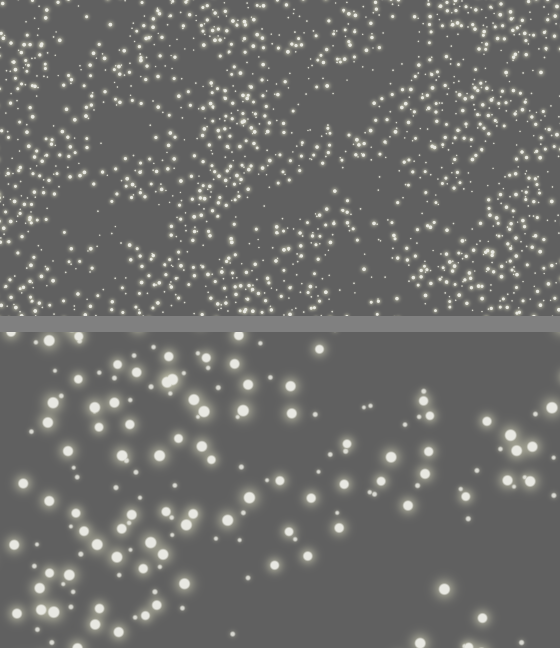
Top, the full canvas; bottom, a detail of the centre.
Write a Shadertoy shader that draws this background.

```glsl
const vec3 BACKDROP = vec3(0.376, 0.376, 0.376);
const vec3 HALO = vec3(0.87, 0.87, 0.75);
const vec3 CORE = vec3(0.91, 0.91, 0.885);
const float CELL_SIZE = 0.034;
const float STRING_ANGLE = 0.93;
const float STREAK_ANGLE = 0.66;

vec3 hash3(vec2 cell, float seed) {
    vec3 q = fract(vec3(cell.xyx + seed * 17.3) * vec3(0.1031, 0.1030, 0.0973));
    q += dot(q, q.yxz + 33.33);
    return fract((q.xxy + q.yzz) * q.zyx);
}

mat2 rotation(float angle) {
    float c = cos(angle), s = sin(angle);
    return mat2(c, s, -s, c);
}

// Chance of a dot: slanted streaks crossed by steep dense bands
float dotDensity(vec2 p) {
    vec2 s = p * rotation(STREAK_ANGLE);
    float streaks = sin(s.y * 25.0 + 2.0 * sin(s.x * 6.0))
                  + sin(s.y * 14.0 + s.x * 8.0 + 1.5 * sin(s.x * 11.0) + 1.5);
    float bands = cos((p.x + 0.08 * p.y - 0.76) * 7.9);
    return clamp(0.48 + 0.21 * streaks + 0.17 * bands, 0.03, 0.95);
}

// Returns core coverage in x and halo strength in y
vec2 scatterDots(vec2 p, float seed, float radius, float haloRadius, float haloGain, float pixel) {
    mat2 turn = rotation(STRING_ANGLE);
    vec2 grid = p * turn / CELL_SIZE;
    vec2 home = floor(grid);
    float edge = max(0.0013, 0.6 * pixel);
    float core = 0.0;
    float clearness = 1.0;
    for (int j = -1; j <= 1; j++) {
        for (int i = -1; i <= 1; i++) {
            vec2 cell = home + vec2(i, j);
            vec3 rnd = hash3(cell, seed);
            vec2 center = turn * ((cell + rnd.xy) * CELL_SIZE);
            if (rnd.z > dotDensity(center)) continue;
            float size = mix(0.82, 1.12, hash3(cell, seed + 5.0).x);
            float d = length(p - center);
            float r = radius * size;
            core = max(core, 1.0 - smoothstep(r - edge, r + edge, d));
            float falloff = d / (haloRadius * size);
            clearness *= 1.0 - haloGain * exp(-falloff * falloff);
        }
    }
    return vec2(core, 1.0 - clearness);
}

void mainImage(out vec4 fragColor, in vec2 fragCoord) {
    float pixel = 1.0 / iResolution.y;
    vec2 p = fragCoord * pixel;

    // Large glowing dots and fine specks share the same streaks
    vec2 large = scatterDots(p, 1.0, 0.0053, 0.0096, 0.55, pixel);
    vec2 small = scatterDots(p, 9.0, 0.0023, 0.0040, 0.25, pixel);

    vec3 color = mix(BACKDROP, HALO, large.y);
    color = mix(color, HALO, small.y);
    color = mix(color, CORE, max(large.x, 0.85 * small.x));
    fragColor = vec4(color, 1.0);
}
```
